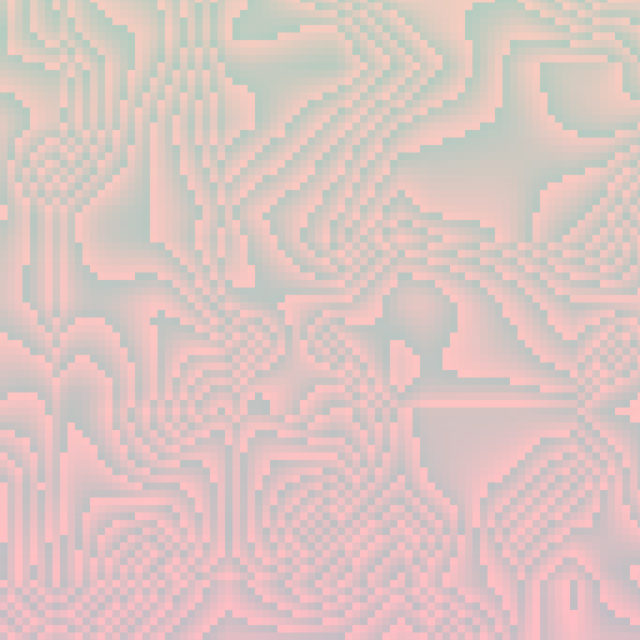
A Shadertoy shader for this pattern:

```glsl
// Woven mosaic: steep noise wrapped by fract on coarse square cells, in pastel pink and sage.

float hash(vec2 p) {
    return fract(sin(dot(p, vec2(127.1, 311.7))) * 43758.5453);
}

// Value noise, only partly eased so that slopes keep visible kinks
float valueNoise(vec2 p) {
    vec2 i = floor(p), f = fract(p);
    f = mix(f, f * f * (3.0 - 2.0 * f), 0.35);
    float low = mix(hash(i), hash(i + vec2(1, 0)), f.x);
    float high = mix(hash(i + vec2(0, 1)), hash(i + vec2(1, 1)), f.x);
    return mix(low, high, f.y);
}

// Sawtooth of the height field; coarse sampling turns it into stripes and checkers
float weave(vec2 cell) {
    float height = 32.0 * valueNoise(cell / 23.0 + 3.7)
                 + 3.5 * valueNoise(cell / 12.0 + 41.3);
    return fract(height);
}

void mainImage(out vec4 fragColor, in vec2 fragCoord) {
    float cells = 85.333;
    vec2 uv = fragCoord / iResolution.xy;
    vec2 grid = fragCoord / iResolution.y * cells;

    // Blend neighbouring cells over a narrow seam
    vec2 p = grid - 0.5;
    vec2 cell = floor(p);
    float seam = max(0.1, 0.5 * cells / iResolution.y);
    vec2 blend = smoothstep(0.5 - seam, 0.5 + seam, fract(p));
    float tone = mix(
        mix(weave(cell), weave(cell + vec2(1, 0)), blend.x),
        mix(weave(cell + vec2(0, 1)), weave(cell + vec2(1, 1)), blend.x),
        blend.y);

    // Vertical tint from cool grey-rose to warm sage-peach
    vec3 shade = mix(vec3(0.755, 0.743, 0.768), vec3(0.705, 0.803, 0.752), uv.y);
    vec3 color = shade + vec3(0.265, 0.0, 0.0) * tone;
    fragColor = vec4(min(color, 1.0), 1.0);
}
```
